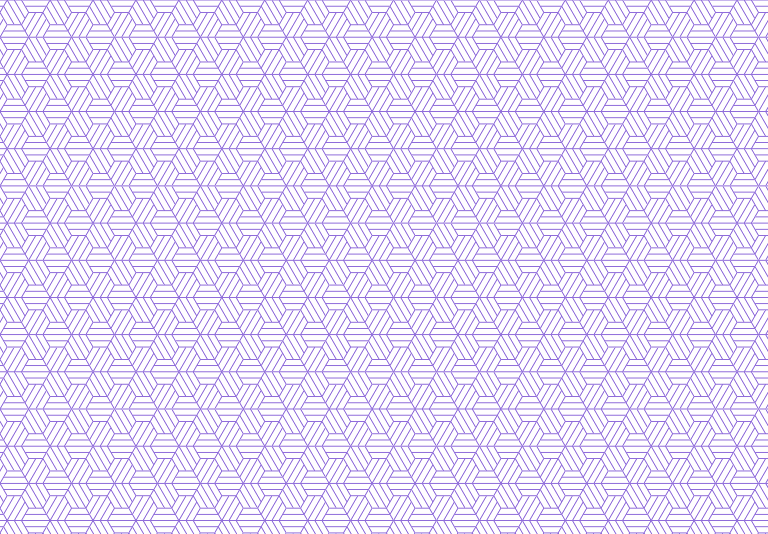
Reproduce this pattern procedurally as a WebGL 2 fragment shader.

```glsl
#version 300 es
precision highp float;
// Honeycomb of striped hexagons in fine violet lines on white.
// Each cell carries five parallel lines; the stripe direction turns by
// 60 degrees from one half-row to the next, giving a woven star lattice.

uniform vec2 u_resolution;
out vec4 outColor;

const float ROOT3 = 1.7320508;
const float SIDE = 0.0268;   // hexagon side, as a share of canvas height

// Grid coordinates of the nearest hexagon centre (cells have side 1)
vec2 nearestCell(vec2 p, vec2 pitch) {
  vec2 g = p / pitch;
  vec2 a = floor(g + 0.5);
  vec2 b = floor(g) + 0.5;
  vec2 da = (g - a) * pitch;
  vec2 db = (g - b) * pitch;
  return dot(da, da) < dot(db, db) ? a : b;
}

// Distance to the closest line: cell outline or inner stripe
float lineDistance(vec2 p) {
  vec2 pitch = vec2(3.0, ROOT3);
  vec2 cell = nearestCell(p, pitch);
  vec2 local = p - cell * pitch;

  vec2 q = abs(local);
  float outline = ROOT3 * 0.5 - max(q.y, 0.5 * (q.x * ROOT3 + q.y));

  // Half-rows cycle through the directions 0, 60 and 120 degrees
  float angle = mod(floor(2.0 * cell.y + 0.5), 3.0) * 1.0471976;
  float across = dot(local, vec2(-sin(angle), cos(angle)));
  float gap = ROOT3 * 0.25;
  float stripe = abs(across - gap * floor(across / gap + 0.5));

  return min(abs(outline), stripe);
}

void main() {
  // Measure from the upper left corner, in hexagon sides
  vec2 p = (gl_FragCoord.xy - vec2(0.0, u_resolution.y)) / u_resolution.y;
  p = p / SIDE + vec2(0.5, 0.0);

  // Box-filtered coverage keeps hairlines even at any size
  float dist = lineDistance(p) * SIDE * u_resolution.y;
  float width = 0.0015 * u_resolution.y;
  float ink = clamp(0.5 * (width + 1.0) - dist, 0.0, min(width, 1.0));

  vec3 paper = vec3(1.0, 0.995, 1.0);
  vec3 violet = vec3(0.45, 0.28, 0.82);
  outColor = vec4(mix(paper, violet, ink), 1.0);
}
```
